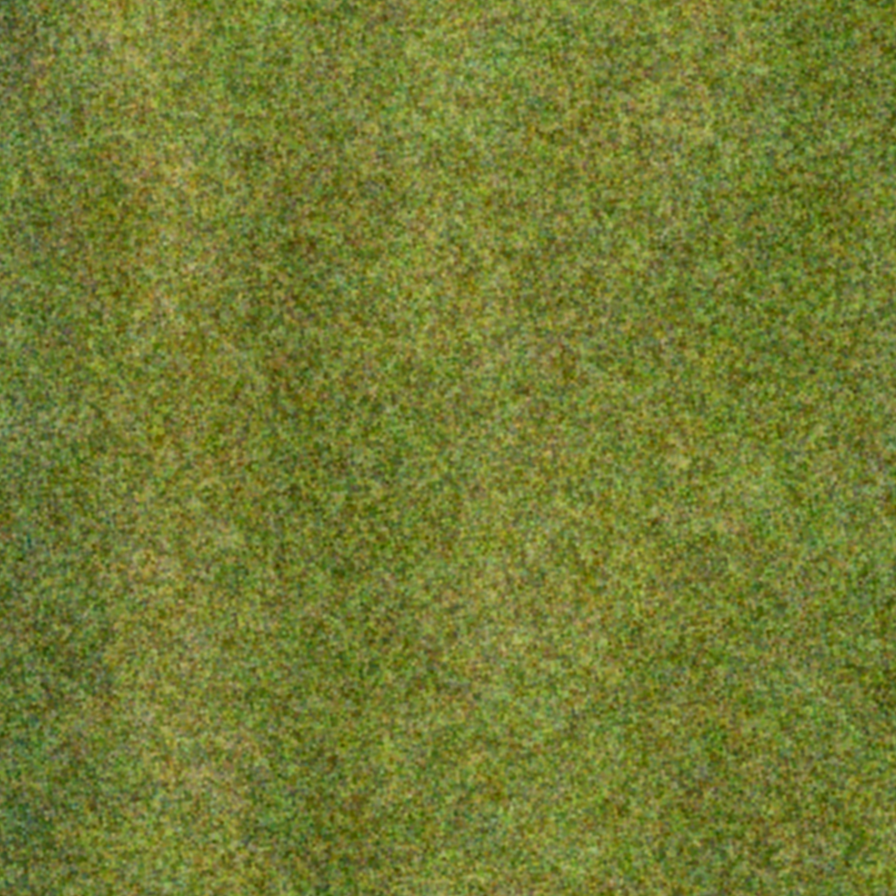
Reproduce this texture procedurally as a WebGL 1 fragment shader.

```glsl
precision highp float;
uniform vec2 u_resolution;

#define TURF_COLOR vec3(0.446, 0.485, 0.192)
#define FINE_CELLS 225.0
#define TUFT_CELLS 112.0
#define CLUMP_CELLS 36.0
#define PATCH_CELLS 8.0
#define FINE_CONTRAST 0.25
#define TUFT_CONTRAST 0.12
#define CLUMP_CONTRAST 0.065
#define PATCH_CONTRAST 0.07
#define BAND_CONTRAST 0.036

vec3 hash3(vec2 cell) {
  vec3 p = fract(cell.xyx * vec3(0.1031, 0.1030, 0.0973));
  p += dot(p, p.yxz + 33.33);
  return fract((p.xxy + p.yzz) * p.zyx);
}

// Three independent smooth noises, centred on zero
vec3 noise3(vec2 p) {
  vec2 cell = floor(p);
  vec2 f = fract(p);
  f = f * f * (3.0 - 2.0 * f);
  vec3 low = mix(hash3(cell), hash3(cell + vec2(1.0, 0.0)), f.x);
  vec3 high = mix(hash3(cell + vec2(0.0, 1.0)), hash3(cell + 1.0), f.x);
  return mix(low, high, f.y) - 0.5;
}

vec2 rotate(vec2 p, float angle) {
  float c = cos(angle), s = sin(angle);
  return vec2(c * p.x - s * p.y, s * p.x + c * p.y);
}

// Two turned layers of nearly equal scale, blended to hide the lattice
vec3 grain(vec2 p, float angle) {
  vec3 first = noise3(rotate(p, angle) + 417.3);
  vec3 second = noise3(rotate(p * 1.13, angle + 0.83) + 733.7);
  return 0.707 * (first + second);
}

float stripe(float x, float center, float width) {
  float d = (x - center) / width;
  return exp(-d * d);
}

// Soft, slightly leaning mowing bands: pale streaks and darker edges
float mowingBands(vec2 uv, float wobble) {
  float x = uv.x + 0.08 * (uv.y - 0.5) + 0.06 * wobble;
  float pale = stripe(x, 0.2, 0.055) + 0.7 * stripe(x, 0.58, 0.17);
  float dark = 1.1 * stripe(x, 0.0, 0.11) + 0.5 * stripe(x, 0.31, 0.05)
             + 0.6 * stripe(x, 1.0, 0.15);
  return pale - dark + 0.5 * (uv.y - 0.5);
}

void main() {
  vec2 uv = gl_FragCoord.xy / u_resolution.y;

  // Layers from single blades to broad patches
  vec3 fine = grain(uv * FINE_CELLS, 0.6);
  vec3 tuft = grain(uv * TUFT_CELLS, 1.1);
  vec3 clump = grain(uv * CLUMP_CELLS, 0.3);
  vec3 area = noise3(rotate(uv, 0.15) * PATCH_CELLS * vec2(1.0, 0.65) + 37.0);
  float bands = mowingBands(uv, area.z);

  float light = FINE_CONTRAST * fine.x + TUFT_CONTRAST * tuft.x
              + CLUMP_CONTRAST * clump.x + PATCH_CONTRAST * area.x
              + BAND_CONTRAST * bands;
  float dryness = 0.10 * fine.y + 0.09 * tuft.y + 0.05 * clump.y
                + 0.03 * area.y + 0.01 * bands;
  float coolness = 0.16 * fine.z + 0.13 * tuft.z + 0.06 * clump.z
                 + 0.04 * area.z + 0.05 * stripe(uv.x, 0.0, 0.1);

  // Brightness, straw against green, and bluish blades
  vec3 color = TURF_COLOR + light * vec3(1.0, 1.0, 0.75)
             + dryness * vec3(0.8, -0.5, 0.0)
             + coolness * vec3(0.0, 0.0, 1.0);
  gl_FragColor = vec4(clamp(color, 0.0, 1.0), 1.0);
}
```
